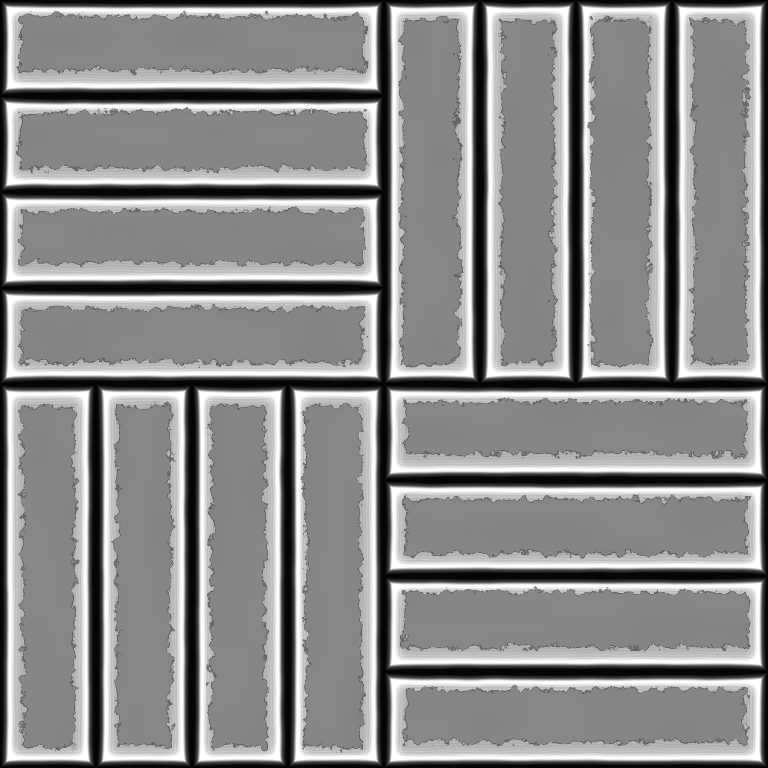
Write a Shadertoy shader that draws this texture map.

```glsl
const float TILES = 2.0;    // weave blocks across and down
const float PLANKS = 4.0;   // planks in each block

float hash(vec2 p) {
    vec3 q = fract(vec3(p.xyx) * 0.1031);
    q += dot(q, q.yzx + 33.33);
    return fract((q.x + q.y) * q.z);
}

float valueNoise(vec2 p) {
    vec2 cell = floor(p);
    vec2 f = fract(p);
    f = f * f * (3.0 - 2.0 * f);
    float low = mix(hash(cell), hash(cell + vec2(1.0, 0.0)), f.x);
    float high = mix(hash(cell + vec2(0.0, 1.0)), hash(cell + vec2(1.0)), f.x);
    return mix(low, high, f.y);
}

float fbm(vec2 p) {
    float sum = 0.0;
    float weight = 0.5;
    for (int i = 0; i < 4; i++) {
        sum += weight * valueNoise(p);
        p = p * 2.1 + 17.3;
        weight *= 0.55;
    }
    return sum;
}

// Distances to the nearest end (x) and nearest long side (y) of a plank
vec2 sideDistances(vec2 p, vec2 size) {
    return 0.5 * size - abs(p - 0.5 * size);
}

// Brightness from the black joint over the white rim to the bevel
float bevelProfile(float d) {
    float v = 0.02;
    v += 0.20 * smoothstep(0.022, 0.062, d);
    v += 0.78 * smoothstep(0.055, 0.100, d);
    v -= 0.24 * smoothstep(0.107, 0.165, d);
    v -= 0.06 * smoothstep(0.165, 0.240, d);
    return v;
}

// Bright mitre where two bevels meet
float mitreGlow(vec2 sides) {
    float nearest = min(sides.x, sides.y);
    float ridge = exp(-abs(sides.x - sides.y) * 22.0);
    return ridge * smoothstep(0.03, 0.09, nearest) * (1.0 - smoothstep(0.11, 0.22, nearest));
}

// Faint terraces that follow the bevel
float terraces(float d, vec2 p) {
    float wave = sin(d * 210.0 + 5.0 * valueNoise(p * 5.0));
    return wave * smoothstep(0.09, 0.13, d);
}

// Signed distance into the flat face, with a ragged border
float raggedFace(vec2 p, vec2 size, vec2 shift, float inset, vec2 seed) {
    vec2 sides = sideDistances(p - shift, size);
    float chips = fbm(p * 13.0 + seed) - 0.5;
    return min(sides.x, sides.y) - inset + 0.15 * chips;
}

float plankShade(vec2 p, vec2 size, vec2 id, float bias, float pixel) {
    vec2 sides = sideDistances(p, size);
    float d = min(sides.x, sides.y);
    vec2 seed = id * 7.31;

    // Rim reaches further out at the corners
    float flare = 0.018 * exp(-(sides.x + sides.y) * 5.0);
    float wobble = 0.008 * (valueNoise(p * 4.0 + seed) - 0.5);
    float bevel = bevelProfile(d + flare + wobble);
    bevel += 0.22 * mitreGlow(sides);
    bevel += 0.022 * terraces(d, p + seed);

    // Each flat face sits slightly off centre
    vec2 shift = vec2(0.0, bias + 0.06 * (hash(id + 3.7) - 0.5));
    float inset = 0.218 + 0.03 * (hash(id + 9.1) - 0.5);
    float face = raggedFace(p, size, shift, inset, seed);
    float flatGray = 0.525 + 0.02 * (valueNoise(p * vec2(1.5, 4.0) + seed) - 0.5);

    float shade = mix(bevel, flatGray, smoothstep(-0.5 * pixel, 0.5 * pixel, face));
    float outline = 1.0 - smoothstep(0.0, max(0.014, pixel), abs(face));
    return shade - 0.20 * outline * smoothstep(0.12, 0.17, d);
}

void mainImage(out vec4 fragColor, in vec2 fragCoord) {
    vec2 uv = fragCoord / iResolution.xy;
    float pixel = TILES * PLANKS / min(iResolution.x, iResolution.y);

    // Alternate the direction of the planks from block to block
    vec2 block = floor(uv * TILES);
    vec2 p = fract(uv * TILES) * PLANKS;
    bool horizontal = mod(block.x + block.y, 2.0) > 0.5;
    p = horizontal ? p : p.yx;

    float row = floor(p.y);
    vec2 id = block * 11.0 + vec2(row, row * 3.0 + 1.0);
    float bias = horizontal ? 0.025 : -0.015;
    float shade = plankShade(vec2(p.x, p.y - row), vec2(PLANKS, 1.0), id, bias, pixel);

    fragColor = vec4(vec3(clamp(shade, 0.0, 1.0)), 1.0);
}
```
